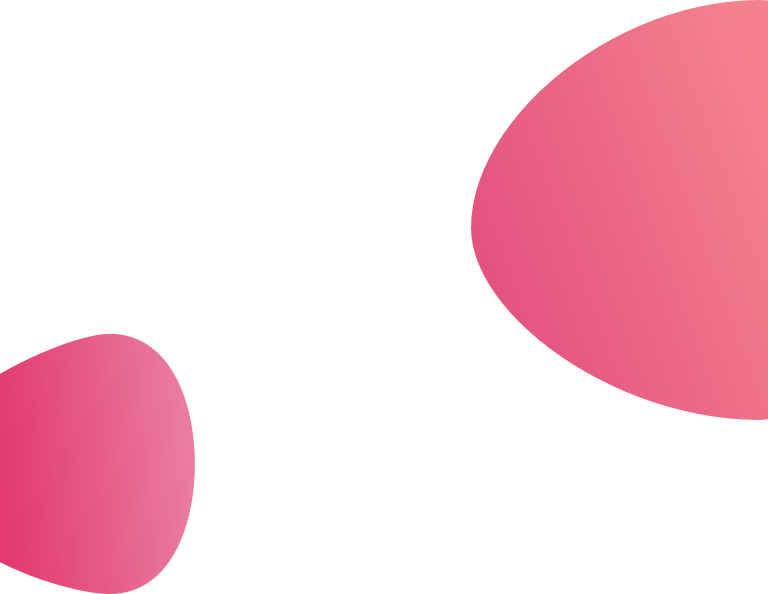
Write a Shadertoy shader that draws this background.

```glsl
// Two smooth pink egg shapes on white, cropped by the canvas sides.
// Each outline is a closed loop of cubic Bezier curves; its signed distance
// gives a soft edge, and a linear gradient fills the inside.

// All positions are in canvas heights, origin at the lower left.
const float CANVAS_WIDTH = 1.293;
const int CURVE_STEPS = 28;

const vec3 PAPER = vec3(1.0);
const vec3 BIG_DARK = vec3(0.894, 0.325, 0.502);
const vec3 BIG_LIGHT = vec3(0.957, 0.510, 0.553);
const vec3 SMALL_DARK = vec3(0.886, 0.227, 0.430);
const vec3 SMALL_LIGHT = vec3(0.914, 0.490, 0.627);

// Gradient axes, from the dark end to the light end
const vec2 BIG_FROM = vec2(0.825, 0.545);
const vec2 BIG_TO = vec2(1.330, 0.731);
const vec2 SMALL_FROM = vec2(0.0, 0.21);
const vec2 SMALL_TO = vec2(0.32, 0.24);

// Extreme points of the outlines
const vec2 BIG_TIP = vec2(0.793, 0.616);
const vec2 BIG_TOP = vec2(1.279, 1.0);
const vec2 BIG_BOTTOM = vec2(1.279, 0.293);
const vec2 SMALL_TIP = vec2(-0.143, 0.219);
const vec2 SMALL_TOP = vec2(0.185, 0.438);
const vec2 SMALL_RIGHT = vec2(0.328, 0.219);
const vec2 SMALL_BOTTOM = vec2(0.185, 0.0);

vec2 bezier(vec2 a, vec2 b, vec2 c, vec2 d, float t) {
    float s = 1.0 - t;
    return s * s * s * a + 3.0 * s * t * (s * b + t * c) + t * t * t * d;
}

// Folds one curve into shape: x = squared distance, y = inside/outside sign
void addCurve(inout vec2 shape, vec2 p, vec2 a, vec2 b, vec2 c, vec2 d) {
    vec2 start = a;
    for (int i = 1; i <= CURVE_STEPS; i++) {
        vec2 end = i == CURVE_STEPS ? d : bezier(a, b, c, d, float(i) / float(CURVE_STEPS));
        vec2 edge = end - start;
        vec2 rel = p - start;
        vec2 gap = rel - edge * clamp(dot(rel, edge) / dot(edge, edge), 0.0, 1.0);
        shape.x = min(shape.x, dot(gap, gap));

        // Flip the sign when a ray to the right crosses this edge
        if ((start.y > p.y) != (end.y > p.y)) {
            float crossing = start.x + edge.x * (p.y - start.y) / edge.y;
            if (p.x < crossing) shape.y = -shape.y;
        }
        start = end;
    }
}

float bigEgg(vec2 p) {
    vec2 shape = vec2(1e3, 1.0);
    addCurve(shape, p, BIG_TIP, vec2(0.793, 0.801), vec2(1.035, 1.0), BIG_TOP);
    addCurve(shape, p, BIG_TOP, vec2(1.62, 1.0), vec2(1.62, 0.293), BIG_BOTTOM);
    addCurve(shape, p, BIG_BOTTOM, vec2(1.034, 0.293), vec2(0.793, 0.471), BIG_TIP);
    return shape.y * sqrt(shape.x);
}

float smallEgg(vec2 p) {
    vec2 shape = vec2(1e3, 1.0);
    addCurve(shape, p, SMALL_TIP, vec2(-0.143, 0.315), vec2(0.101, 0.438), SMALL_TOP);
    addCurve(shape, p, SMALL_TOP, vec2(0.283, 0.438), vec2(0.328, 0.330), SMALL_RIGHT);
    addCurve(shape, p, SMALL_RIGHT, vec2(0.328, 0.108), vec2(0.283, 0.0), SMALL_BOTTOM);
    addCurve(shape, p, SMALL_BOTTOM, vec2(0.101, 0.0), vec2(-0.143, 0.084), SMALL_TIP);
    return shape.y * sqrt(shape.x);
}

vec3 gradient(vec2 p, vec2 from, vec2 to, vec3 dark, vec3 light) {
    vec2 axis = to - from;
    return mix(dark, light, clamp(dot(p - from, axis) / dot(axis, axis), 0.0, 1.0));
}

float coverage(float distance, float pixel) {
    return clamp(0.5 - distance / pixel, 0.0, 1.0);
}

void mainImage(out vec4 fragColor, in vec2 fragCoord) {
    vec2 p = fragCoord / iResolution.xy * vec2(CANVAS_WIDTH, 1.0);
    float pixel = 1.0 / iResolution.y;

    vec3 bigFill = gradient(p, BIG_FROM, BIG_TO, BIG_DARK, BIG_LIGHT);
    vec3 smallFill = gradient(p, SMALL_FROM, SMALL_TO, SMALL_DARK, SMALL_LIGHT);

    vec3 color = mix(PAPER, bigFill, coverage(bigEgg(p), pixel));
    color = mix(color, smallFill, coverage(smallEgg(p), pixel));
    fragColor = vec4(color, 1.0);
}
```
